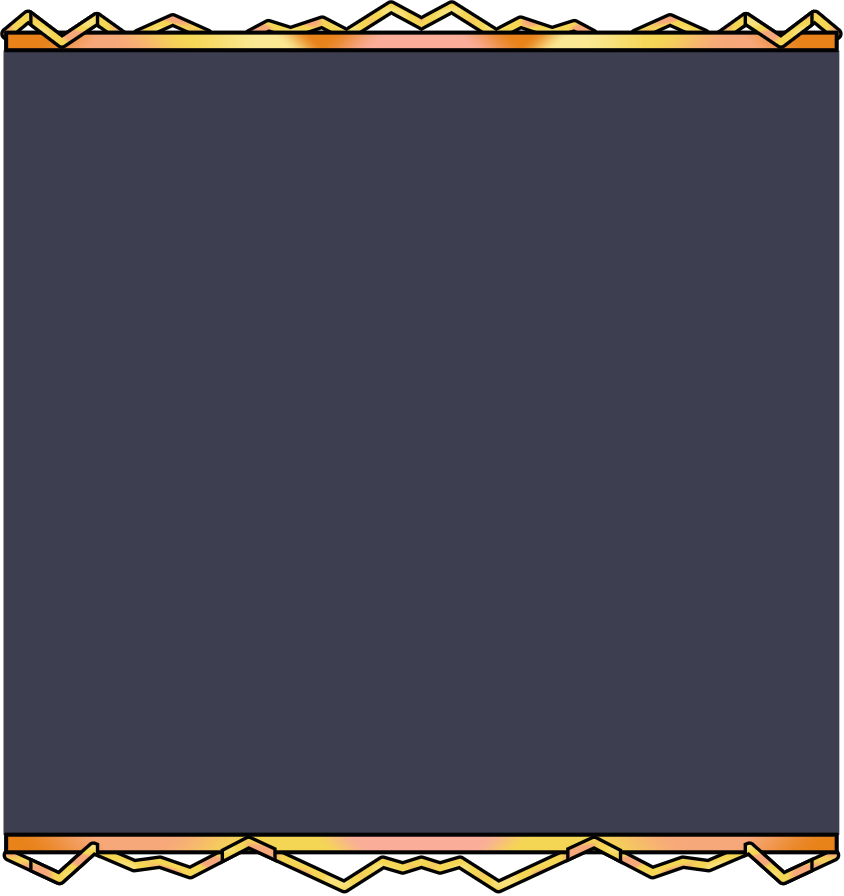
Write a WebGL 2 fragment shader that draws this background.

```glsl
#version 300 es
precision highp float;
// Slate panel between two gilded bars trimmed with mirrored zigzag ribbons.
uniform vec2 u_resolution;
out vec4 fragColor;

const vec2 GRID = vec2(723.0, 768.0);  // design units across the canvas
const vec3 WHITE = vec3(1.0);
const vec3 INK = vec3(0.01, 0.01, 0.015);
const vec3 SLATE = vec3(0.243, 0.243, 0.318);
const vec3 GOLD = vec3(0.96, 0.84, 0.33);
const vec3 PALE = vec3(0.98, 0.91, 0.58);
const vec3 PEACH = vec3(0.97, 0.66, 0.48);
const vec3 ROSE = vec3(0.98, 0.68, 0.60);
const vec3 ORANGE = vec3(0.91, 0.51, 0.10);

float boxDistance(vec2 p, vec2 halfSize) {
    vec2 d = abs(p) - halfSize;
    return length(max(d, 0.0)) + min(max(d.x, d.y), 0.0);
}

float segmentDistance(vec2 p, vec2 a, vec2 b) {
    vec2 ab = b - a;
    float h = clamp(dot(p - a, ab) / max(dot(ab, ab), 0.001), 0.0, 1.0);
    return length(p - a - ab * h);
}

float pathDistance(vec2 p, vec2 path[5]) {
    float d = 1000.0;
    for (int i = 0; i < 4; i++) d = min(d, segmentDistance(p, path[i], path[i + 1]));
    return d;
}

float coverage(float d, float pixel) {
    return clamp(0.5 - d / pixel, 0.0, 1.0);
}

// Fill a shape and surround it with an ink border lying inside its edge.
vec3 outlined(vec3 base, vec3 fill, float d, float border, float pixel) {
    vec3 color = mix(base, INK, coverage(d, pixel));
    return mix(color, fill, coverage(d + border, pixel));
}

// Metal tints from the centre outward.
vec3 topMetal(float x, float y) {
    vec3 c = mix(ROSE, ORANGE, smoothstep(35.0, 85.0, x - y));
    c = mix(c, PALE, smoothstep(88.0, 122.0, x + y));
    c = mix(c, GOLD, smoothstep(135.0, 205.0, x));
    c = mix(c, PEACH, smoothstep(195.0, 265.0, x + y));
    return mix(c, ORANGE, smoothstep(275.0, 325.0, x - y));
}

vec3 bottomMetal(float x, float y) {
    vec3 c = mix(ROSE, GOLD, smoothstep(48.0, 90.0, x + y));
    c = mix(c, PEACH, smoothstep(145.0, 225.0, x - y));
    return mix(c, ORANGE, smoothstep(265.0, 345.0, x + y));
}

vec3 ribbonMetal(vec2 p) {
    float wave = sin(p.x * 0.115 + p.y * 0.17) + 0.6 * sin(p.x * 0.053 - p.y * 0.24);
    vec3 c = mix(GOLD, PEACH, smoothstep(0.1, 1.1, wave));
    return mix(c, PALE, smoothstep(0.5, 1.4, -wave) * 0.6);
}

// Distance to the upper trim, x measured from the symmetry axis.
float topTrim(vec2 p) {
    float d = pathDistance(p, vec2[5](vec2(355, 29), vec2(337, 14), vec2(308, 36),
                                      vec2(278, 16), vec2(257, 31)));
    d = min(d, pathDistance(p, vec2[5](vec2(242, 30), vec2(213, 17), vec2(184, 30),
                                       vec2(184, 30), vec2(184, 30))));
    d = min(d, pathDistance(p, vec2[5](vec2(146, 30), vec2(131, 22), vec2(112, 28),
                                       vec2(85, 19), vec2(62, 31))));
    return min(d, pathDistance(p, vec2[5](vec2(64, 30), vec2(26, 6), vec2(0, 20),
                                          vec2(-16, 29), vec2(-16, 29))));
}

float bottomTrim(vec2 p) {
    float d = pathDistance(p, vec2[5](vec2(353, 733), vec2(310, 753), vec2(281, 727),
                                      vec2(246, 742), vec2(224, 739)));
    d = min(d, pathDistance(p, vec2[5](vec2(224, 739), vec2(198, 748), vec2(148, 722),
                                       vec2(66, 760), vec2(33, 739))));
    return min(d, pathDistance(p, vec2[5](vec2(33, 739), vec2(16, 744), vec2(0, 739),
                                          vec2(0, 739), vec2(0, 739))));
}

void main() {
    vec2 p = gl_FragCoord.xy / u_resolution * GRID;
    float pixel = GRID.y / u_resolution.y;
    p = vec2(abs(p.x - 361.0), GRID.y - p.y);  // mirrored, measured from the top

    // Central panel
    vec3 color = mix(WHITE, SLATE, coverage(boxDistance(p - vec2(0, 379.5), vec2(358, 336)), pixel));

    // Trim behind, then bars, then the trim strands that cross in front
    float trim = min(topTrim(p), bottomTrim(p));
    vec3 ribbon = ribbonMetal(p);
    color = outlined(color, ribbon, trim - 5.8, 2.9, pixel);

    float topBar = boxDistance(p - vec2(0, 35.5), vec2(356, 7.8)) - 1.5;
    float bottomBar = boxDistance(p - vec2(0, 723), vec2(356, 7.8)) - 1.5;
    color = outlined(color, topMetal(p.x, p.y - 35.5), topBar, 3.5, pixel);
    color = outlined(color, bottomMetal(p.x, p.y - 723.0), bottomBar, 3.5, pixel);

    float cornerFold = max(trim - 5.8, abs(p.x - 306.0) - 30.0);
    float midFold = max(trim - 5.8, max(abs(p.x - 148.0) - 24.0, 700.0 - p.y));
    color = outlined(color, ribbon, min(cornerFold, midFold), 2.9, pixel);

    fragColor = vec4(color, 1.0);
}
```
